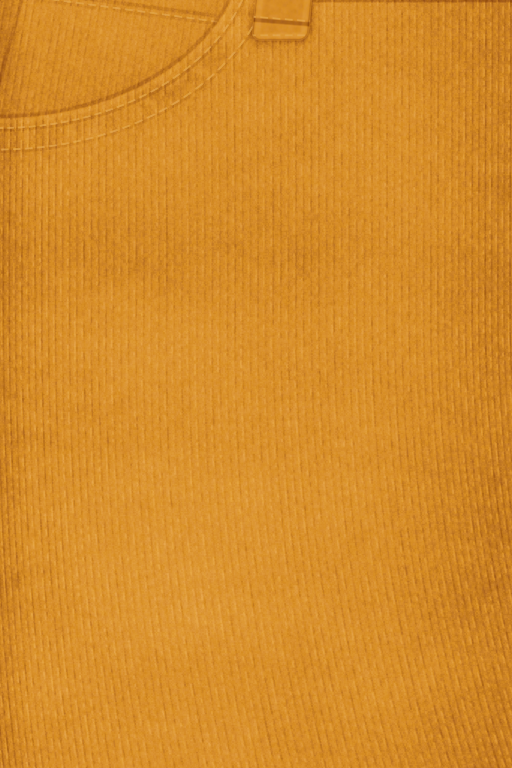
Write a Shadertoy shader that draws this texture.

```glsl
// Golden needlecord trousers: some seventy fine vertical wales, crowding at the sides
// and leaning lower down, with a curved stitched pocket, waist seam and belt loop.
// Wales are a warped periodic profile with broken threads; pile and folds are noise.

float hash(vec2 p) {
    vec3 q = fract(vec3(p.xyx) * 0.1031);
    q += dot(q, q.yzx + 33.33);
    return fract((q.x + q.y) * q.z);
}

float noise(vec2 p) {
    vec2 i = floor(p), f = fract(p);
    f = f * f * (3.0 - 2.0 * f);
    return mix(mix(hash(i), hash(i + vec2(1, 0)), f.x),
               mix(hash(i + vec2(0, 1)), hash(i + 1.0), f.x), f.y);
}

float fbm(vec2 p) {
    float sum = 0.0, gain = 0.5;
    for (int i = 0; i < 4; i++) {
        sum += gain * noise(p);
        p = mat2(1.6, 1.2, -1.2, 1.6) * p + 7.3;
        gain *= 0.5;
    }
    return sum;
}

// Soft line of the given half width around zero.
float line(float d, float halfWidth) {
    return 1.0 - smoothstep(halfWidth * 0.4, halfWidth * 1.6, abs(d));
}

// Row of thread dashes: distance across the row, length along it.
float stitches(float across, float along) {
    float dash = abs(fract(along / 0.024) - 0.5);
    return line(across, 0.0018) * (1.0 - smoothstep(0.25, 0.38, dash));
}

// Signed distance to the pocket opening, an ellipse; negative inside.
float pocketDistance(vec2 d) {
    vec2 radii = vec2(0.48, 0.348);
    float k = length(d / radii);
    return k * (k - 1.0) / length(d / (radii * radii));
}

float boxDistance(vec2 p, vec2 halfSize, float radius) {
    vec2 q = abs(p) - halfSize + radius;
    return length(max(q, 0.0)) + min(max(q.x, q.y), 0.0) - radius;
}

// Brightness of the ribs at a wale phase; t runs down the cloth.
float wales(float phase, float t) {
    float id = floor(phase), f = fract(phase);
    float blur = clamp(fwidth(phase), 0.05, 0.4);
    float rib = 0.07 * cos(6.2832 * (f - 0.35));
    float thread = 1.0 - smoothstep(0.03, 0.06 + blur, abs(f - 0.5));
    float groove = 1.0 - smoothstep(0.03, 0.06 + blur, abs(f - 0.78));
    float worn = smoothstep(0.3, 0.8, noise(vec2(id * 7.3, t * 130.0)));
    float gap = noise(vec2(id * 5.1 + 40.0, t * 110.0));
    return rib + thread * (worn * 0.55 - 0.08) - groove * gap * (0.35 + 0.3 * hash(vec2(id, 4.0)));
}

void mainImage(out vec4 fragColor, in vec2 fragCoord) {
    // Unit is the canvas width; t grows downwards from the top edge.
    float x = fragCoord.x / iResolution.x;
    float t = (iResolution.y - fragCoord.y) / iResolution.x;
    vec2 p = vec2(x, t);
    vec2 fromPocket = p - vec2(0.0, -0.117);
    float pocket = pocketDistance(fromPocket);
    float inside = 1.0 - smoothstep(-0.003, 0.003, pocket);

    // Wales of the leg and of the tilted pocket panel.
    float lean = 0.11 * pow(max(t - 0.6, 0.0), 2.0) * (0.5 + x);
    float sway = 0.006 * (noise(p * vec2(3.0, 2.0)) - 0.5);
    float u = x - lean + sway;
    float legPhase = 65.0 * u - 3.0 * exp(-7.0 * u) + 3.0 * exp(7.0 * (u - 1.0));
    float panelPhase = 70.0 * (x + 0.16 * t);
    float sides = smoothstep(0.3, 0.0, x) + smoothstep(0.8, 1.0, x);
    float ribs = mix(wales(legPhase, t), wales(panelPhase, t) * 0.6, inside);
    float tone = 0.06 + ribs * (0.85 + 0.35 * sides);

    // Crisp pile grain, cloudy wear and broad folds.
    tone += 0.32 * (hash(floor(p * 342.0)) - 0.5);
    tone += 0.30 * (noise(p * vec2(210.0, 170.0)) - 0.5);
    tone += 0.30 * (fbm(p * vec2(60.0, 45.0)) - 0.47);
    tone += 0.65 * (fbm(p * vec2(3.5, 6.0) + 2.0) - 0.47);
    tone += 0.22 * smoothstep(0.7, 0.0, length((p - vec2(0.4, 1.15)) * vec2(1.2, 0.9)));
    tone -= 0.35 * smoothstep(0.07, 0.0, x) + 0.36 * smoothstep(0.72, 1.0, x);
    tone -= 0.16 * line(t - 0.85 - 0.12 * x, 0.015) * smoothstep(0.3, 0.0, x);
    tone -= 0.16 * line(t - 1.14 + 0.25 * x, 0.02) * smoothstep(0.3, 0.05, x);

    // Pocket lip, its shadow and puckers along the seam.
    float arc = atan(fromPocket.y, fromPocket.x) * 0.42;
    float pucker = noise(vec2(arc * 75.0, pocket * 25.0)) - 0.5;
    tone += 0.28 * line(pocket - 0.005, 0.005);
    tone -= 0.55 * line(pocket + 0.004, 0.004) + 0.2 * inside * exp(pocket * 30.0);
    tone += 0.5 * pucker * line(pocket - 0.035, 0.03);
    tone -= 0.45 * line(pocket - 0.023, 0.003) + 0.3 * line(pocket - 0.065, 0.003);
    float thread = stitches(pocket - 0.019, arc) + stitches(pocket - 0.061, arc + 0.01);

    // Side seam and waist seam.
    float side = x - 0.042 + 0.27 * t;
    tone -= inside * (0.6 * line(side, 0.004) + 0.3 * smoothstep(0.0, -0.02, side));
    float waist = t - 0.135 * (x - 0.11);
    float waistSpan = smoothstep(0.04, 0.06, x) * smoothstep(0.43, 0.41, x);
    tone -= waistSpan * (0.5 * line(waist + 0.011, 0.004) + 0.3 * line(waist - 0.004, 0.004));
    thread += waistSpan * stitches(waist, x);
    tone -= smoothstep(0.6, 0.62, x) * 0.9 * (1.0 - smoothstep(0.002, 0.007, t));

    // Belt loop with cast shadow, rolled edge and a sunken bar of thread.
    vec2 loopPoint = vec2(x + 0.1 * t - 0.554, t - 0.018);
    float loop = boxDistance(loopPoint, vec2(0.055, 0.061), 0.018);
    float onLoop = 1.0 - smoothstep(-0.002, 0.002, loop);
    tone -= (1.0 - onLoop) * 1.2 * exp(-max(loop, 0.0) * 140.0);
    tone = mix(tone, 0.05 + 0.6 * (fbm(p * 90.0) - 0.5), onLoop);
    tone += onLoop * (0.35 * line(loop + 0.010, 0.005) - 0.7 * line(loop, 0.003));
    float bar = t - 0.043 - 0.08 * (x - 0.55);
    tone -= onLoop * 1.1 * line(bar, 0.004);
    thread = mix(thread, stitches(bar + 0.006, x) + stitches(t - 0.069, x), onLoop);

    // Tone runs from groove brown through gold to worn highlight.
    vec3 color = mix(vec3(0.84, 0.55, 0.15), vec3(0.68, 0.40, 0.10), clamp(-tone, 0.0, 1.6));
    color = mix(color, vec3(0.90, 0.65, 0.28), clamp(tone, 0.0, 1.0));
    color = mix(color, vec3(0.89, 0.66, 0.31), clamp(thread, 0.0, 1.0) * 0.7);
    color.b += 0.05 * (noise(p * vec2(260.0, 190.0) + 50.0) - 0.5);
    fragColor = vec4(color, 1.0);
}
```
